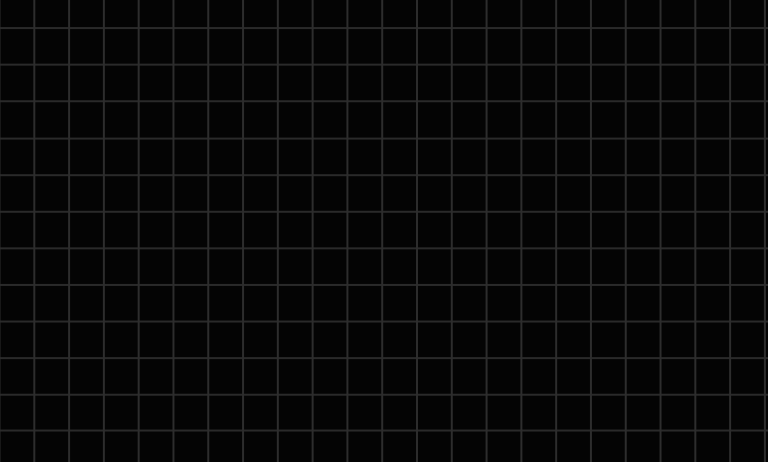
Reproduce this pattern procedurally as a Shadertoy shader.

```glsl
// Thin grey square grid on a near-black ground, with slightly uneven outer rows.

const vec2 CELLS = vec2(22.075, 12.627);      // repeats across and down
const vec2 FIRST_LINE = vec2(0.986, 0.788);   // first line from the top left, in cells
const float HALF_WIDTH = 0.00128;             // half line width, in canvas widths
const float ROW_NUDGE = 0.021;                // upward shift of outer rows, in cells

const vec3 GROUND = vec3(0.017);
const vec3 COLUMN_COLOR = vec3(0.175);
const vec3 ROW_COLOR = vec3(0.165);

// Antialiased coverage of a line at the given distance from its centre.
float lineMask(float dist, float halfWidth, float pixel) {
    return clamp((halfWidth - abs(dist)) / pixel + 0.5, 0.0, 1.0);
}

// Rows in the regular middle band stay put; those above and below shift up.
float rowShift(float row, float amount) {
    return (row < 2.5 || row > 10.5) ? amount : 0.0;
}

void mainImage(out vec4 fragColor, in vec2 fragCoord) {
    float pixel = 1.0 / iResolution.x;
    vec2 uv = fragCoord / iResolution.xy;
    uv.y = 1.0 - uv.y;

    // Offset to the nearest column and row, in cells
    vec2 cell = uv * CELLS - FIRST_LINE;
    vec2 nearest = floor(cell + 0.5);
    vec2 offset = cell - nearest;
    offset.y += rowShift(nearest.y, ROW_NUDGE);

    // Convert to canvas widths so both directions share one line width
    vec2 dist = offset / CELLS * vec2(1.0, iResolution.y / iResolution.x);

    float column = lineMask(dist.x, HALF_WIDTH, pixel);
    float row = lineMask(dist.y, HALF_WIDTH, pixel);

    vec3 color = mix(GROUND, ROW_COLOR, row);
    color = mix(color, COLUMN_COLOR, column);
    fragColor = vec4(color, 1.0);
}
```
